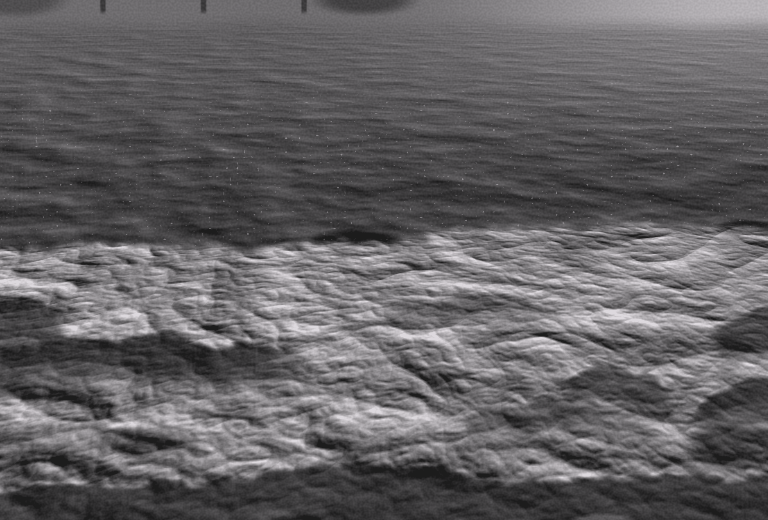
Give the GLSL for this texture, as a Shadertoy shader.

```glsl
// Backlit salt crust in front of a dark rippled plain, in grainy monochrome.
// Gradient-noise heights in ground perspective are shaded by their slope;
// arched ledges cast the large shadows, and haze lightens the far right.

float gradientDot(vec2 cell, vec2 offset) {
    float a = 6.28318 * fract(sin(dot(cell, vec2(127.1, 311.7))) * 43758.5);
    return dot(vec2(cos(a), sin(a)), offset);
}

float gradientNoise(vec2 p) {
    vec2 i = floor(p), f = p - i;
    vec2 u = f * f * f * (f * (f * 6.0 - 15.0) + 10.0);
    vec2 e = vec2(1.0, 0.0);
    float low = mix(gradientDot(i, f), gradientDot(i + e.xy, f - e.xy), u.x);
    float high = mix(gradientDot(i + e.yx, f - e.yx), gradientDot(i + e.xx, f - e.xx), u.x);
    return mix(low, high, u.y);
}

// Octaves too fine for the local perspective rate fade out.
float terrain(vec2 p, float freq, float billow, float rate) {
    float h = 0.0;
    for (int i = 0; i < 5; i++) {
        float n = gradientNoise(p * freq + float(i) * 17.3);
        float squeeze = freq * rate / 170.0;
        h += mix(n, abs(n) * 1.3, billow) / (freq * (1.0 + squeeze * squeeze));
        freq *= 2.0;
        p = mat2(0.98, 0.2, -0.2, 0.98) * p;
    }
    return h;
}

// Light comes from behind: faces that fall away from the viewer are bright.
float backlight(vec2 p, float freq, float billow, float rate, float stepSize) {
    vec2 toLight = vec2(0.35, 0.94) * stepSize;
    return (terrain(p, freq, billow, rate)
          - terrain(p + toLight, freq, billow, rate)) / stepSize;
}

// Arched overhang: x is the shadow under its edge, y the lit rim above.
vec2 ledge(vec2 p, vec2 crest, float halfWidth, float sag, float depth) {
    float t = (p.x - crest.x) / halfWidth;
    float below = crest.y - sag * t * t - p.y;
    float span = 1.0 - smoothstep(0.65, 1.1, abs(t));
    float shade = smoothstep(-0.004, 0.014, below) * (1.0 - smoothstep(0.25 * depth, depth, below));
    float rim = exp(-max(-below, 0.0) * 45.0) * (1.0 - smoothstep(-0.004, 0.006, below));
    return vec2(shade, rim) * span;
}

float blob(vec2 p, vec2 center, vec2 radius) {
    return 1.0 - smoothstep(0.45, 1.0, length((p - center) / radius));
}

float plainTone(vec2 uv, vec2 p, vec2 ground, float rate) {
    float tone = mix(0.25, 0.37, smoothstep(0.58, 0.95, uv.y));
    tone += 0.15 * smoothstep(0.3, 1.0, uv.x) * smoothstep(0.65, 1.0, uv.y);
    tone += 0.055 * backlight(ground, 3.0, 0.25, rate, 0.03);
    tone += 0.24 * smoothstep(0.38, 0.62, gradientNoise(p * vec2(150.0, 190.0)))
          * (1.0 - smoothstep(0.72, 0.92, uv.y));
    return tone;
}

float farTone(vec2 uv) {
    float tone = 0.43 + 0.28 * smoothstep(0.45, 1.0, uv.x);
    tone -= 0.17 * blob(uv, vec2(0.475, 1.0), vec2(0.08, 0.035));
    tone -= 0.12 * blob(uv, vec2(0.02, 1.0), vec2(0.08, 0.04));
    // Short row of posts
    for (int i = 0; i < 3; i++) {
        float d = abs(uv.x - 0.134 - 0.131 * float(i));
        tone -= 0.2 * (1.0 - smoothstep(0.002, 0.005, d)) * smoothstep(0.97, 0.982, uv.y);
    }
    return tone;
}

float crustTone(vec2 uv, vec2 p, vec2 ground, float rate) {
    vec2 warp = vec2(gradientNoise(p * 9.0), gradientNoise(p * 11.0 + 31.0));
    vec2 q = uv + warp * vec2(0.02, 0.022) + 0.008 * gradientNoise(p * 38.0);

    // Large shadowed ledges, from far to near
    vec2 relief = ledge(q, vec2(0.61, 0.435), 0.11, 0.025, 0.07) * 0.5;
    relief = max(relief, ledge(q, vec2(0.02, 0.43), 0.07, 0.03, 0.24) * 0.85);
    relief = max(relief, ledge(q, vec2(0.17, 0.355), 0.23, 0.03, 0.14));
    relief = max(relief, ledge(q, vec2(1.0, 0.41), 0.07, 0.04, 0.13) * 0.9);
    relief = max(relief, ledge(q, vec2(0.80, 0.305), 0.07, 0.05, 0.11) * 0.8);
    relief = max(relief, ledge(q, vec2(0.72, 0.235), 0.13, 0.03, 0.10) * 0.65);
    relief = max(relief, ledge(q, vec2(1.0, 0.28), 0.11, 0.09, 0.24) * 0.9);
    relief = max(relief, ledge(q, vec2(0.12, 0.19), 0.17, 0.03, 0.07) * 0.45);

    // Dark near bank across the bottom
    float arch = exp(-pow((uv.x - 0.47) / 0.17, 2.0));
    float lip = 0.065 + 0.05 * arch + 0.025 * smoothstep(0.65, 0.9, uv.x);
    relief = max(relief, ledge(q, vec2(0.5, lip), 1.0, 0.0, 1.0));

    float slope = backlight(ground, 4.0, 0.75, rate, 0.012);
    float broad = gradientNoise(ground * 2.7 + 9.0);
    float tone = mix(0.46, 0.53, smoothstep(0.1, 0.5, uv.y)) + 0.13 * broad;
    tone += 0.13 * slope + 0.11 * relief.y;
    float dark = 0.21 + 0.045 * slope + 0.04 * broad;
    return mix(tone, dark, relief.x);
}

void mainImage(out vec4 fragColor, in vec2 fragCoord) {
    vec2 uv = fragCoord / iResolution.xy;
    vec2 p = fragCoord / iResolution.y;
    float depth = 1.0 / (1.12 - uv.y);
    float rate = 1.8 * depth * depth;
    vec2 ground = vec2((p.x - 0.74) * depth, 1.8 * depth);

    // Plain, far strip and crust, joined along uneven edges
    float tone = plainTone(uv, p, ground, rate);
    float farEdge = 0.955 + 0.012 * gradientNoise(p * vec2(5.0, 2.0));
    tone = mix(tone, farTone(uv), smoothstep(-0.025, 0.02, uv.y - farEdge));
    float shore = 0.53 + 0.03 * smoothstep(0.4, 0.65, uv.x);
    shore += 0.022 * gradientNoise(p * vec2(7.0, 12.0)) + 0.014 * gradientNoise(p * 30.0);
    tone = mix(tone, crustTone(uv, p, ground, rate), smoothstep(0.012, -0.012, uv.y - shore));

    // Dark hollows just beyond the crust edge
    tone -= 0.17 * blob(uv, vec2(0.46, 0.54), vec2(0.07, 0.02));
    tone -= 0.2 * blob(uv, vec2(0.76, 0.535), vec2(0.05, 0.022));
    tone -= 0.16 * blob(uv, vec2(0.97, 0.56), vec2(0.05, 0.02));

    tone += 0.05 * gradientNoise(p * 230.0 + 5.0);
    tone = clamp(tone, 0.11, 0.86);
    fragColor = vec4(tone * vec3(1.01, 0.99, 1.0) + vec3(0.0, 0.0, 0.012 * tone), 1.0);
}
```
